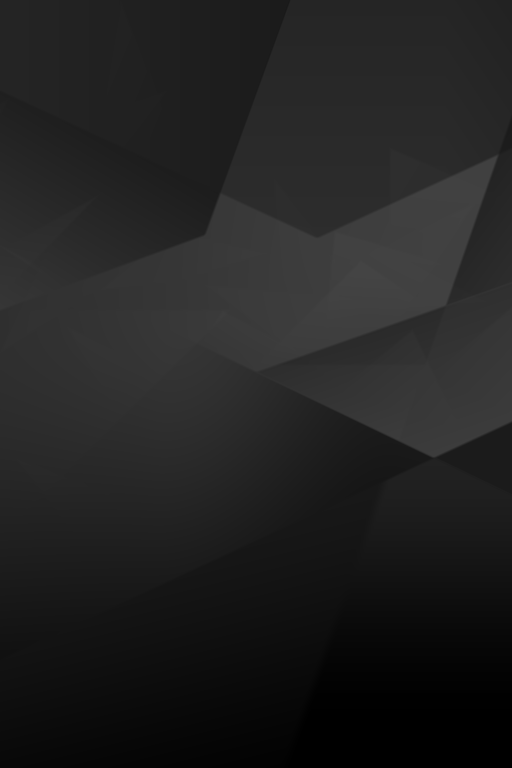
A Shadertoy shader for this background:

```glsl
// Dark grey overlapping angular panels, lit at mid height and fading to black below.
#define CENTER_LIGHT 0.185
#define CENTER_SLOPE 0.10
#define TOP_LEFT_TONE 0.143
#define TOP_RIGHT_TONE 0.145
#define LEFT_TONE 0.122
#define WEDGE_TONE 0.105
#define SHADOW_DEPTH 0.47
#define FLOOR_LEFT 0.098
#define FLOOR_RIGHT 0.135
#define FACET_GAIN 0.014
#define SHARD_GAIN 0.006
#define SHARDS 12

// Signed distance to the line a-b, positive below it when a is left of b (y down).
float lineDist(vec2 p, vec2 a, vec2 b) {
    vec2 d = normalize(b - a), r = p - a;
    return d.x * r.y - d.y * r.x;
}

float cover(float d) {
    float w = max(0.0022, 1.0 / iResolution.y);
    return smoothstep(-w, w, d);
}

// Triangle brightest at corner a, fading towards the side b-c.
float facet(vec2 p, vec2 a, vec2 b, vec2 c) {
    float s = sign(lineDist(c, a, b));
    float ab = s * lineDist(p, a, b);
    float bc = s * lineDist(p, b, c);
    float ca = s * lineDist(p, c, a);
    float height = s * lineDist(a, b, c);
    return cover(min(ab, min(bc, ca))) * clamp(1.2 * bc / height, 0.0, 1.0);
}

vec2 hash2(float n) {
    return fract(sin(vec2(n * 12.99, n * 78.23) + 1.7) * 437.58);
}

void mainImage(out vec4 fragColor, in vec2 fragCoord) {
    // Height is one unit, y runs downwards
    vec2 p = vec2(fragCoord.x, iResolution.y - fragCoord.y) / iResolution.y;

    // Panel edges
    float fallDist = lineDist(p, vec2(0.0, 0.118), vec2(0.413, 0.310));
    float foldDist = lineDist(p, vec2(0.3125, 0.492), vec2(0.667, 0.368));
    float longDist = lineDist(p, vec2(0.371, 1.0), vec2(0.667, 0.150));
    float crossDist = lineDist(p, vec2(0.26, 0.449), vec2(0.667, 0.645));
    float belowFall = cover(fallDist);
    float belowRise = cover(lineDist(p, vec2(0.413, 0.310), vec2(0.667, 0.193)));
    float belowLeft = cover(lineDist(p, vec2(0.0, 0.404), vec2(0.267, 0.306)));
    float rightOfTop = cover(lineDist(p, vec2(0.267, 0.306), vec2(0.378, 0.0)));
    float rightOfLong = cover(longDist);
    float belowFold = cover(foldDist);
    float belowCross = cover(crossDist);
    float belowFloor = cover(lineDist(p, vec2(0.0, 0.859), vec2(0.667, 0.549)));

    // Central glow and the shadow under the crossing edge
    float tone = (CENTER_LIGHT + CENTER_SLOPE * p.x) * (1.0 - smoothstep(0.43, 1.14, p.y));
    vec2 toGlow = p - vec2(0.45, 0.37);
    tone += 0.012 * exp(-24.0 * dot(toGlow, toGlow));
    float shadow = mix(1.0, SHADOW_DEPTH, smoothstep(0.2, 0.52, p.x));
    shadow *= 1.0 - 2.0 * max(crossDist, 0.0) * p.x;
    tone *= mix(1.0, shadow, belowCross);

    // Folded panels on the right
    float foldTone = mix(0.165 + 0.4 * foldDist, 0.185 + 0.28 * foldDist, rightOfLong);
    foldTone += 0.012 * cover(p.y - 0.475) * (1.0 - rightOfLong);
    tone = mix(tone, foldTone, belowFold * (1.0 - belowCross) * (1.0 - belowFloor));

    // Upper panels
    float sideTone = 0.115 + 0.22 * (p.y - 0.18) + 0.3 * max(p.x - 0.6, 0.0);
    sideTone -= 0.025 * (1.0 - belowRise);
    float topLeft = TOP_LEFT_TONE - 0.1 * p.x;
    float topRight = TOP_RIGHT_TONE + 0.1 * p.y - 0.15 * max(p.x - 0.58, 0.0);
    float leftTone = LEFT_TONE + 0.35 * fallDist - 0.04 * p.x;
    tone = mix(tone, leftTone, (1.0 - belowLeft) * (1.0 - rightOfTop));
    tone = mix(tone, topRight, (1.0 - belowFall) * (1.0 - belowRise) * rightOfTop);
    tone = mix(tone, topLeft, (1.0 - belowFall) * (1.0 - rightOfTop));
    tone = mix(tone, sideTone, rightOfLong * (1.0 - belowFold));

    // Floor panels and the dark wedge at the right
    float floorLeft = FLOOR_LEFT * (1.0 - smoothstep(0.70, 1.18, p.y + 0.25 * p.x));
    float floorRight = FLOOR_RIGHT * (1.0 - smoothstep(0.57, 0.95, p.y));
    float floorTone = mix(floorLeft, floorRight, smoothstep(-0.008, 0.008, longDist));
    tone = mix(tone, floorTone, belowFloor * belowCross);
    tone = mix(tone, WEDGE_TONE, belowFloor * (1.0 - belowCross));

    // Faint translucent facets
    float facets = facet(p, vec2(0.126, 0.256), vec2(0.0, 0.326), vec2(0.0, 0.385));
    facets += facet(p, vec2(0.0, 0.32), vec2(0.05, 0.345), vec2(0.09, 0.38));
    facets += facet(p, vec2(0.508, 0.193), vec2(0.508, 0.32), vec2(0.66, 0.26));
    facets += facet(p, vec2(0.436, 0.302), vec2(0.424, 0.43), vec2(0.60, 0.35));
    facets += facet(p, vec2(0.47, 0.34), vec2(0.32, 0.49), vec2(0.56, 0.40));
    facets += facet(p, vec2(0.537, 0.43), vec2(0.44, 0.51), vec2(0.60, 0.56));
    facets += 0.6 * facet(p, vec2(0.30, 0.404), vec2(0.0, 0.404), vec2(0.01, 0.69));
    facets += 0.7 * facet(p, vec2(0.29, 0.405), vec2(0.26, 0.45), vec2(0.41, 0.47));
    facets += facet(p, vec2(0.667, 0.40), vec2(0.56, 0.49), vec2(0.667, 0.54));
    tone += FACET_GAIN * facets;

    // Scattered shards, barely visible, absent near the floor
    float shards = 0.0;
    for (int i = 0; i < SHARDS; i++) {
        vec2 h = hash2(float(i) + 1.0), k = hash2(float(i) + 31.0);
        vec2 tip = h * vec2(0.667, 0.6);
        float turn = 6.283 * k.x;
        vec2 reach = (0.1 + 0.15 * k.y) * vec2(cos(turn), sin(turn));
        shards += facet(p, tip, tip + reach, tip + 0.8 * reach + 0.5 * vec2(-reach.y, reach.x));
    }
    tone += SHARD_GAIN * shards * (1.0 - smoothstep(0.55, 0.75, p.y));

    fragColor = vec4(vec3(clamp(tone, 0.0, 1.0)), 1.0);
}
```
